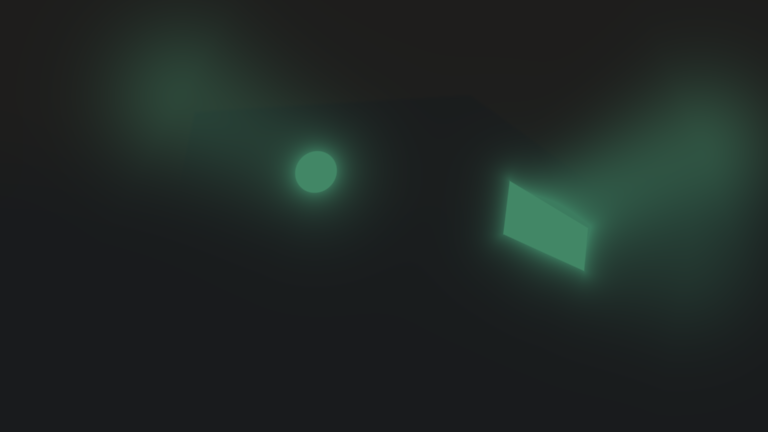
Write a WebGL 2 fragment shader that draws this background.

```glsl
#version 300 es
precision highp float;
// Two green lamps in a dark room: a round one and a slanted four-sided one.
// Each has a halo from its distance function and tapered, gaussian light beams
// that widen along an axis. Lengths are in units of the canvas height.

#define LAMP_COLOR vec3(0.26, 0.53, 0.40)
#define GLOW_COLOR vec3(0.15, 0.42, 0.29)
#define WARM_WALL vec3(0.116, 0.114, 0.110)
#define COOL_WALL vec3(0.098, 0.106, 0.112)
#define DISC_CENTER vec2(0.7315, 0.602)
#define DISC_RADIUS 0.048
#define HALO_STRENGTH 0.48
#define HALO_WIDTH 0.026
#define HAZE_STRENGTH 0.10
#define HAZE_WIDTH 0.085

uniform vec2 u_resolution;
out vec4 fragColor;

// Signed distance to a four-sided polygon
float quadDistance(vec2 p, vec2 corners[4]) {
    float nearest = 1e6;
    float side = 1.0;
    for (int i = 0; i < 4; i++) {
        vec2 a = corners[i];
        vec2 b = corners[(i + 1) % 4];
        vec2 edge = b - a;
        vec2 w = p - a;
        vec2 offset = w - edge * clamp(dot(w, edge) / dot(edge, edge), 0.0, 1.0);
        nearest = min(nearest, dot(offset, offset));
        bvec3 crossing = bvec3(p.y >= a.y, p.y < b.y, edge.x * w.y > edge.y * w.x);
        if (all(crossing) || !any(crossing)) side = -side;
    }
    return side * sqrt(nearest);
}

// Soft beam from a to b; radius and strength run from .x at a to .y at b
float beam(vec2 p, vec2 a, vec2 b, vec2 radius, vec2 strength) {
    vec2 axis = b - a;
    float t = clamp(dot(p - a, axis) / dot(axis, axis), 0.0, 1.0);
    float d = length(p - a - axis * t) / mix(radius.x, radius.y, t);
    return mix(strength.x, strength.y, t) * exp(-d * d);
}

// Tight halo plus a wide haze around a lamp
float halo(float d) {
    d = max(d, 0.0);
    return HALO_STRENGTH * exp(-d / HALO_WIDTH) + HAZE_STRENGTH * exp(-d / HAZE_WIDTH);
}

void main() {
    vec2 p = gl_FragCoord.xy / u_resolution.y;
    float pixel = 1.0 / u_resolution.y;

    // Dim room with a faint cool panel on the back wall
    vec2 panel[4] = vec2[4](vec2(0.451, 0.741), vec2(1.088, 0.780),
                            vec2(1.480, 0.500), vec2(0.394, 0.500));
    float panelMask = 1.0 - smoothstep(-0.006, 0.006, quadDistance(p, panel));
    float cool = max(1.0 - smoothstep(0.45, 0.78, p.y), 0.8 * panelMask);
    vec3 color = mix(WARM_WALL, COOL_WALL, cool);

    // Lamp shapes; the disc is stretched a little along its diagonal
    vec2 q = p - DISC_CENTER;
    float disc = sqrt(dot(q, q) - 0.14 * q.x * q.y) - DISC_RADIUS;
    vec2 lamp[4] = vec2[4](vec2(1.180, 0.581), vec2(1.361, 0.472),
                           vec2(1.352, 0.373), vec2(1.165, 0.458));
    float pane = quadDistance(p, lamp);

    // Beams and halos
    float glow = halo(disc) + halo(pane);
    glow += beam(p, DISC_CENTER, vec2(0.421, 0.775), vec2(0.139, 0.180), vec2(0.20, 0.38));
    glow += beam(p, vec2(1.296, 0.525), vec2(1.620, 0.653), vec2(0.104, 0.174), vec2(0.42, 0.48));
    glow += beam(p, vec2(1.296, 0.444), vec2(1.586, 0.394), vec2(0.130, 0.175), vec2(0.16, 0.22));
    color += GLOW_COLOR * min(glow, 0.9);

    // Flat lamp faces with smooth edges
    float face = 1.0 - smoothstep(-pixel, pixel, min(disc, pane));
    color = mix(color, LAMP_COLOR, face);
    fragColor = vec4(color, 1.0);
}
```
